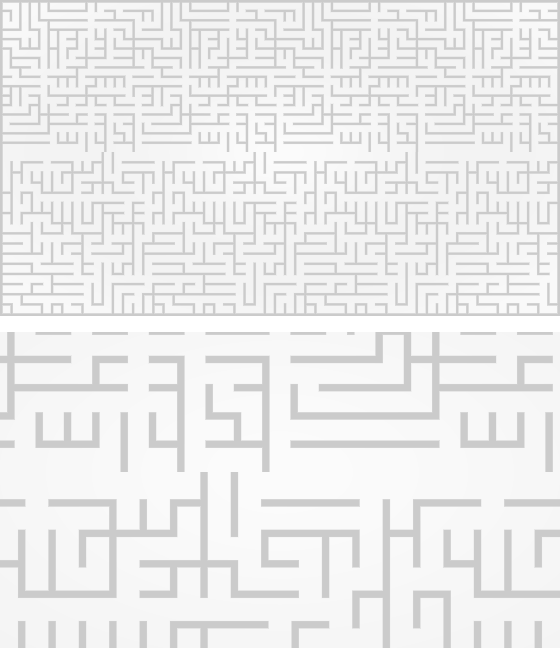
Top, the full canvas; bottom, a detail of the centre.
Reproduce this pattern procedurally as a Shadertoy shader.

```glsl
#define SEAM 0.5185        // height of the gap between both panels
#define ROWS 16.0          // wall rows per panel
#define TILE 15.0          // columns until the maze repeats
#define MARGIN 0.0046      // frame centre line to canvas edge
#define WALL_WIDTH 0.0078
#define HORIZONTAL 0.54    // share of posts with a sideways wall
#define RUN_BIAS 0.5       // how often neighbours share an axis
#define WALL_COLOR vec3(0.797)
#define PAPER_COLOR vec3(0.952)
#define GLOW 0.032

float hash(vec2 cell, float seed) {
    uvec2 q = uvec2(ivec2(cell) + 64);
    uint h = q.x * 1597334677u ^ q.y * 3812015801u ^ uint(seed) * 2654435769u;
    h = (h ^ (h >> 15)) * 2246822519u;
    h = (h ^ (h >> 13)) * 3266489917u;
    h ^= h >> 16;
    return float(h >> 8) / 16777216.0;
}

// Each post grows one wall; blocks of posts share a heading, which avoids closed cells
vec2 wallStep(vec2 post, float seed) {
    post.x = mod(post.x, TILE);
    float own = hash(post, seed);
    float shared = hash(floor(post / vec2(3.0, 1.0)), seed + 1.0);
    float axis = hash(post, seed + 2.0) < RUN_BIAS ? shared : own;
    if (axis < HORIZONTAL) {
        float side = hash(floor(post / vec2(5.0, 2.0)), seed + 3.0);
        return vec2(side < 0.5 ? -1.0 : 1.0, 0.0);
    }
    float side = hash(floor(post / vec2(3.0, 3.0)), seed + 4.0);
    return vec2(0.0, side < 0.5 ? -1.0 : 1.0);
}

float boxDistance(vec2 p, vec2 halfSize) {
    vec2 d = abs(p) - halfSize;
    return max(d.x, d.y);
}

// Distance to the nearest wall, in grid units
float mazeDistance(vec2 grid, float halfWidth, float seed) {
    vec2 nearest = floor(grid + 0.5);
    float dist = 1.0;
    for (int j = -1; j <= 1; j++)
    for (int i = -1; i <= 1; i++) {
        vec2 post = nearest + vec2(i, j);
        if (post.y > ROWS - 0.5) continue;   // the seam row holds no posts
        vec2 reach = 0.5 * wallStep(post, seed);
        dist = min(dist, boxDistance(grid - post - reach, abs(reach) + halfWidth));
    }
    return dist;
}

void mainImage(out vec4 fragColor, in vec2 fragCoord) {
    vec2 uv = fragCoord / iResolution.y;
    float aspect = iResolution.x / iResolution.y;
    float pixel = 1.0 / iResolution.y;

    // Two panels, each counted from its outer edge towards the seam
    bool upper = uv.y > SEAM;
    float panelHeight = upper ? 1.0 - SEAM : SEAM;
    float fromEdge = upper ? 1.0 - uv.y : uv.y;
    float pitch = (panelHeight - MARGIN) / ROWS;
    float innerWidth = aspect - 2.0 * MARGIN;
    float columns = floor(innerWidth / pitch + 0.5);
    vec2 grid = vec2((uv.x - MARGIN) * columns / innerWidth, (fromEdge - MARGIN) / pitch);

    // Maze walls and outer frame
    float seed = upper ? 11.0 : 37.0;
    float dist = pitch * mazeDistance(grid, 0.5 * WALL_WIDTH / pitch, seed);
    vec2 border = min(uv, vec2(aspect, 1.0) - uv);
    dist = min(dist, min(border.x, border.y) - MARGIN - 0.5 * WALL_WIDTH);
    float wall = 1.0 - smoothstep(-0.7 * pixel, 0.7 * pixel, dist);

    // Paper with a soft light in the middle and towards the sides
    vec2 fromCentre = (uv - vec2(0.5 * aspect, SEAM)) / vec2(0.5 * aspect, 0.5);
    float light = exp(-7.0 * dot(fromCentre, fromCentre));
    light += 0.8 * smoothstep(0.8, 1.35, length(fromCentre));
    vec3 paper = PAPER_COLOR + GLOW * light;

    fragColor = vec4(mix(paper, WALL_COLOR, wall), 1.0);
}
```
